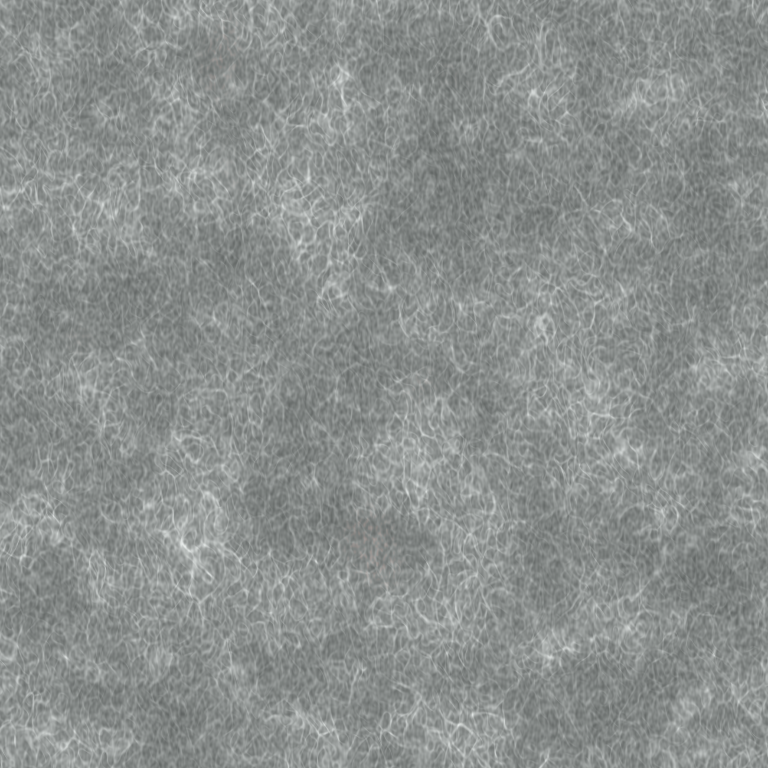
Give the GLSL for this texture, as a WebGL 2 fragment shader.

```glsl
#version 300 es
precision highp float;
// Grey marble: soft clouds under a dense web of fine, pale, mostly upright veins.

uniform vec2 u_resolution;
out vec4 fragColor;

const vec3  STONE         = vec3(0.494, 0.511, 0.505);
const vec3  RUST          = vec3(0.030, -0.012, -0.018);
const vec2  UPRIGHT       = vec2(1.0, 0.58);   // stretches features vertically
const float CLOUD_SCALE   = 6.0;
const float CLOUD_GAIN    = 0.070;
const float CRACK_SCALE   = 44.0;
const float CRACK_GAIN    = 0.100;
const float THREAD_SCALE  = 62.0;
const float THREAD_GAIN   = 0.080;
const float HAIR_SCALE    = 92.0;
const float HAIR_GAIN     = 0.065;
const float STRAND_SCALE  = 25.0;
const float STRAND_GAIN   = 0.100;
const float STREAK_SCALE  = 9.0;
const float STREAK_GAIN   = 0.065;
const float GRAIN_SCALE   = 235.0;
const float GRAIN_GAIN    = 0.110;
const float WARP_SCALE    = 15.0;
const float WARP_AMOUNT   = 0.012;

// Two random values in 0..1 for an integer cell.
vec2 hash2(vec2 cell) {
    uvec2 v = uvec2(ivec2(cell)) * 1664525u + 1013904223u;
    v.x += v.y * 1664525u;
    v.y += v.x * 1664525u;
    v ^= v >> 16u;
    v.x += v.y * 1664525u;
    v.y += v.x * 1664525u;
    v ^= v >> 16u;
    return vec2(v & 65535u) / 65535.0;
}

float cornerSlope(vec2 cell, vec2 offset) {
    float angle = 6.28319 * hash2(cell).x;
    return dot(vec2(cos(angle), sin(angle)), offset);
}

float gradientNoise(vec2 p) {
    vec2 i = floor(p), f = p - i;
    vec2 s = f * f * f * (f * (f * 6.0 - 15.0) + 10.0);
    vec2 e = vec2(1.0, 0.0);
    return mix(mix(cornerSlope(i, f), cornerSlope(i + e.xy, f - e.xy), s.x),
               mix(cornerSlope(i + e.yx, f - e.yx), cornerSlope(i + 1.0, f - 1.0), s.x), s.y);
}

float fbm(vec2 p) {
    float sum = 0.0, gain = 1.0;
    for (int k = 0; k < 4; k++) {
        sum += gain * gradientNoise(p);
        p = mat2(1.6, 1.2, -1.2, 1.6) * p + 17.3;
        gain *= 0.62;
    }
    return sum;
}

vec2 rotate(vec2 p, float angle) {
    float c = cos(angle), s = sin(angle);
    return vec2(c * p.x + s * p.y, c * p.y - s * p.x);
}

// Bright line where a field crosses zero, never thinner than one pixel.
float line(float field, float width, float pixel) {
    return 1.0 - smoothstep(0.0, max(width, pixel), abs(field));
}

// Upright meandering veins, leaning by an angle.
float veins(vec2 p, float lean, float scale, float width, float pixel) {
    return line(gradientNoise(rotate(p, lean) * UPRIGHT * scale + scale), width, pixel * scale);
}

// Gap between the nearest and second nearest cell centre; zero on cell borders.
float cellGap(vec2 p) {
    vec2 home = floor(p);
    float nearest = 8.0, second = 8.0;
    for (int y = -1; y <= 1; y++)
    for (int x = -1; x <= 1; x++) {
        vec2 cell = home + vec2(x, y);
        float d = length(cell + hash2(cell) - p);
        second = min(second, max(nearest, d));
        nearest = min(nearest, d);
    }
    return second - nearest;
}

// Short, patchy diagonal vein with a ragged halo.
float streak(vec2 p, float angle, float pixel) {
    vec2 q = rotate(p, angle) * vec2(0.4, 1.0) * STREAK_SCALE;
    float field = gradientNoise(q) + 0.16 * gradientNoise(q * 6.0);
    float patches = smoothstep(0.08, 0.45, gradientNoise(q * vec2(2.2, 1.1) + 41.7));
    float ragged = 0.6 + gradientNoise(p * 60.0);
    return patches * ragged * (line(field, 0.06, pixel * STREAK_SCALE) + 0.7 * line(field, 0.2, pixel));
}

void main() {
    float pixel = 1.0 / min(u_resolution.x, u_resolution.y);
    vec2 p = gl_FragCoord.xy * pixel + 3.0;

    // Bend the domain so veins wander.
    vec2 w = p * WARP_SCALE;
    vec2 q = p + WARP_AMOUNT * vec2(gradientNoise(w), gradientNoise(w + 57.0));
    q += 0.25 * WARP_AMOUNT * vec2(gradientNoise(w * 3.7), gradientNoise(w * 3.7 + 91.0));

    // Clouds set both the tone and how densely veins gather.
    float cloud = fbm(p * CLOUD_SCALE);
    float density = mix(0.55, 1.05, smoothstep(-0.4, 0.4, cloud + 0.6 * gradientNoise(p * 19.0)));

    // Vein web: angular cracks, threads, hairs and longer strands.
    float cracks = line(cellGap(rotate(q, 0.12) * UPRIGHT * CRACK_SCALE), 0.17, pixel * CRACK_SCALE);
    cracks *= smoothstep(-0.5, 0.3, gradientNoise(p * 25.0 + 7.0));
    float threads = veins(q, -0.2, THREAD_SCALE, 0.17, pixel);
    float hairs = veins(q, 0.3, HAIR_SCALE, 0.2, pixel);
    float strands = veins(q, 0.4, STRAND_SCALE, 0.075, pixel);
    strands *= smoothstep(-0.35, 0.3, gradientNoise(p * 23.0 + 31.0));
    float web = CRACK_GAIN * cracks + THREAD_GAIN * threads + HAIR_GAIN * hairs + STRAND_GAIN * strands;
    float streaks = streak(q, -0.58, pixel) + streak(q + 9.0, 0.62, pixel);

    // Mineral grain and sparse rusty flecks.
    float grain = gradientNoise(p * UPRIGHT * GRAIN_SCALE) + 0.4 * gradientNoise(q * GRAIN_SCALE * 0.4);
    float flecks = smoothstep(0.42, 0.6, gradientNoise(p * 5.0 + 71.0)) * smoothstep(0.0, 0.4, grain);

    float tone = CLOUD_GAIN * cloud + GRAIN_GAIN * grain + STREAK_GAIN * streaks + density * web;
    fragColor = vec4(STONE + tone + RUST * flecks, 1.0);
}
```
